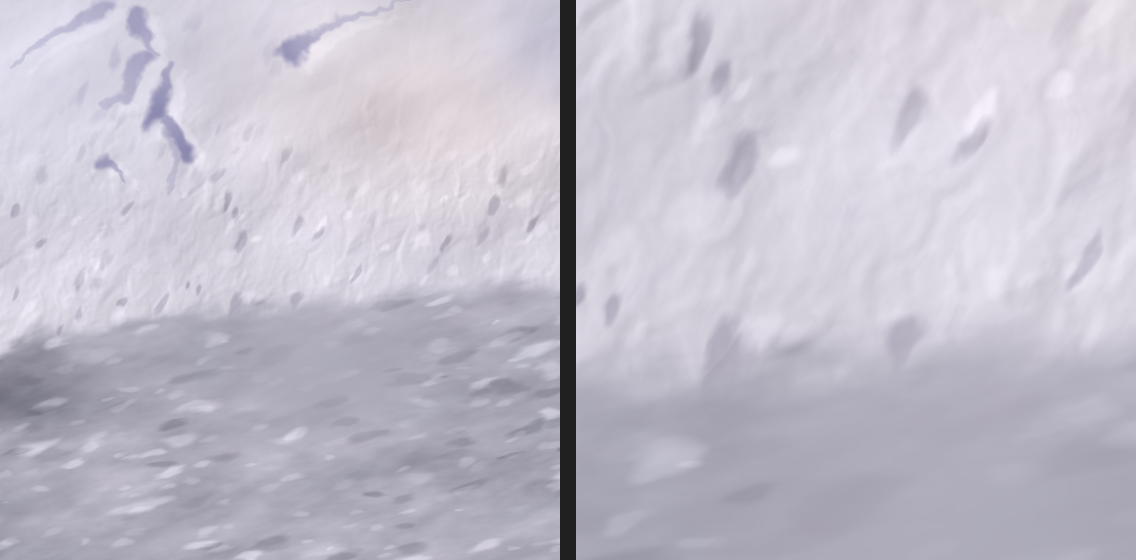
Left, the full canvas; right, a detail of the centre.
Reproduce this texture procedurally as a Shadertoy shader.

```glsl
// A snowy slope with blue hollows and a crumbly band above grey, wind-streaked ground

const vec3 SNOW = vec3(0.835, 0.82, 0.867);
const vec3 COOL_SNOW = vec3(0.87, 0.865, 0.925);
const vec3 WARM_SNOW = vec3(0.855, 0.815, 0.835);
const vec3 HOLLOW_BLUE = vec3(0.50, 0.49, 0.66);
const vec3 GROUND = vec3(0.675, 0.668, 0.725);

vec2 hash2(vec2 p) {
    vec2 q = vec2(dot(p, vec2(127.1, 311.7)), dot(p, vec2(269.5, 183.3)));
    return fract(sin(q) * 43758.5);
}

// Rotates so that x runs along the given angle
vec2 along(vec2 p, float angle) {
    float c = cos(angle), s = sin(angle);
    return mat2(c, -s, s, c) * p;
}

float noise(vec2 p) {
    vec2 i = floor(p), f = fract(p);
    f = f * f * (3.0 - 2.0 * f);
    float low = mix(hash2(i).x, hash2(i + vec2(1, 0)).x, f.x);
    float high = mix(hash2(i + vec2(0, 1)).x, hash2(i + vec2(1, 1)).x, f.x);
    return mix(low, high, f.y);
}

float layers(vec2 p) {
    float sum = 0.0, weight = 0.53;
    for (int i = 0; i < 4; i++) {
        sum += weight * noise(p);
        p = along(p, 0.6) * 2.03 + 7.3;
        weight *= 0.5;
    }
    return sum;
}

vec2 warp(vec2 p, float amount) {
    return p + amount * (vec2(layers(p), layers(p + 31.7)) - 0.5);
}

// Cellular noise: distance to the nearest scattered point
float cells(vec2 p) {
    vec2 i = floor(p);
    float nearest = 2.0;
    for (int y = -1; y <= 1; y++)
    for (int x = -1; x <= 1; x++) {
        vec2 cell = i + vec2(x, y);
        nearest = min(nearest, length(p - cell - hash2(cell)));
    }
    return nearest;
}

// Soft scattered blobs, one per cell, of random size and strength
float flecks(vec2 p, float share) {
    p = warp(p, 0.9);
    vec2 i = floor(p);
    float cover = 0.0;
    for (int y = -1; y <= 1; y++)
    for (int x = -1; x <= 1; x++) {
        vec2 cell = i + vec2(x, y);
        vec2 pick = hash2(cell + 53.0);
        float size = mix(0.2, 0.55, pick.y);
        float blob = 1.0 - smoothstep(0.35, 1.0, length(p - cell - hash2(cell)) / size);
        cover = max(cover, blob * smoothstep(1.0 - share, 1.05 - 0.4 * share, pick.x));
    }
    return cover;
}

// Stroke from a to b that narrows towards b
float smear(vec2 p, vec2 a, vec2 b, float width) {
    vec2 d = b - a;
    float t = clamp(dot(p - a, d) / dot(d, d), 0.0, 1.0);
    float w = width * (1.0 - 0.75 * t);
    return (1.0 - 0.5 * t) * (1.0 - smoothstep(0.25 * w, w, length(p - a - d * t)));
}

float spot(vec2 p, vec2 centre, vec2 size) {
    vec2 q = (p - centre) / size;
    return exp(-dot(q, q));
}

// Height of the crumbly snow
float crumbs(vec2 p) {
    vec2 q = warp(along(p, 1.15) * vec2(20.0, 36.0), 1.5);
    return layers(q) - 0.35 * cells(q * 0.8);
}

float hollows(vec2 p) {
    vec2 q = p + 0.06 * (vec2(layers(p * 17.0), layers(p * 17.0 + 9.0)) - 0.5);
    float shade = smear(q, vec2(0.28, 0.785), vec2(0.315, 0.88), 0.034);
    shade = max(shade, smear(q, vec2(0.335, 0.735), vec2(0.28, 0.79), 0.032));
    shade = max(shade, 0.65 * smear(q, vec2(0.27, 0.90), vec2(0.19, 0.80), 0.026));
    shade = max(shade, 0.7 * smear(q, vec2(0.25, 0.97), vec2(0.29, 0.90), 0.02));
    shade = max(shade, 0.75 * smear(q, vec2(0.19, 0.715), vec2(0.23, 0.68), 0.02));
    shade = max(shade, 0.5 * smear(q, vec2(0.32, 0.75), vec2(0.305, 0.67), 0.022));
    shade = max(shade, 0.85 * smear(q, vec2(0.52, 0.91), vec2(0.60, 0.955), 0.028));
    shade = max(shade, 0.45 * smear(q, vec2(0.57, 0.945), vec2(0.73, 1.0), 0.014));
    return max(shade, 0.55 * smear(q, vec2(0.20, 0.99), vec2(0.04, 0.895), 0.022));
}

vec3 snow(vec2 p) {
    vec3 color = mix(SNOW, COOL_SNOW, 0.9 * spot(p, vec2(0.06, 0.87), vec2(0.3, 0.22)));
    color = mix(color, WARM_SNOW, spot(p, vec2(0.78, 0.80), vec2(0.3, 0.17)));
    color += 0.035 * spot(p, vec2(0.70, 0.91), vec2(0.16, 0.07));
    color -= vec3(0.05, 0.04, 0.01) * spot(p, vec2(0.97, 0.92), vec2(0.1));
    color += 0.16 * (layers(along(p, 0.6) * vec2(5.0, 11.0)) - 0.5);

    // Relief lit from the upper left, roughest in the middle band
    float band = smoothstep(0.84, 0.64, p.y + 0.1 * (noise(p * 6.0) - 0.5));
    float slope = crumbs(p) - crumbs(p + vec2(-0.006, 0.004));
    color += mix(0.035, 0.15, band) * clamp(slope, -0.7, 0.5);
    float pits = flecks(along(p, 1.1) * vec2(18.0, 40.0), 0.28);
    float chips = flecks(along(p, 0.9) * vec2(20.0, 36.0) + 40.0, 0.4);
    color += band * (0.055 * chips - vec3(0.13, 0.135, 0.12) * pits);

    // Broad folds with bright rims beside the blue hollows
    float folds = spot(p, vec2(0.32, 0.82), vec2(0.2, 0.13));
    color -= vec3(0.12, 0.12, 0.08) * folds * flecks(along(p, 1.2) * vec2(9.0, 22.0), 0.45);
    float shade = hollows(p);
    color += 0.06 * hollows(p - vec2(0.025, -0.015)) * (1.0 - shade);
    return mix(color, HOLLOW_BLUE, 0.85 * shade);
}

vec3 ground(vec2 p) {
    vec2 q = along(p, 0.24);
    float calm = spot(p, vec2(0.58, 0.34), vec2(0.22, 0.11));
    float rough = 1.0 - 0.85 * calm;
    float tone = 0.18 * rough * (layers(q * vec2(8.0, 24.0)) - 0.5);
    tone += 0.07 * rough * (layers(q * vec2(28.0, 75.0)) - 0.5);
    tone += 0.13 * rough * flecks(q * vec2(9.0, 29.0), 0.42);
    tone += 0.07 * rough * flecks(q * vec2(17.0, 48.0) + 20.0, 0.4);
    tone -= 0.10 * rough * flecks(q * vec2(10.0, 33.0) + 70.0, 0.42);
    vec2 drift = p + 0.08 * (layers(p * vec2(7.0, 18.0)) - 0.5);
    tone -= 0.16 * spot(drift, vec2(0.02, 0.30), vec2(0.13, 0.07));
    tone -= 0.05 * spot(drift, vec2(0.80, 0.17), vec2(0.2, 0.04));
    vec3 tint = vec3(0.008, -0.004, 0.002) * (noise(q * vec2(9.0, 22.0)) - 0.3);
    return GROUND + tone + tint;
}

void mainImage(out vec4 fragColor, in vec2 fragCoord) {
    vec2 p = fragCoord / iResolution.xy;
    float edge = 0.365 + 0.125 * sqrt(p.x);
    edge += 0.05 * (layers(along(p, 0.25) * vec2(12.0, 30.0)) - 0.5);
    float above = smoothstep(-0.022, 0.022, p.y - edge);
    vec3 color = mix(ground(p), snow(p), above);
    fragColor = vec4(clamp(color, 0.0, 1.0), 1.0);
}
```
